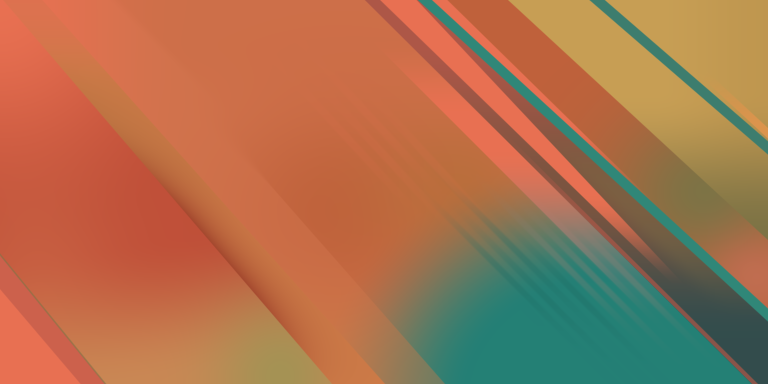
A WebGL 1 fragment shader for this background:

```glsl
precision highp float;
uniform vec2 u_resolution;

const vec3 CORAL = vec3(0.91, 0.44, 0.32);
const vec3 RED = vec3(0.75, 0.31, 0.22);
const vec3 CLAY = vec3(0.82, 0.45, 0.30);
const vec3 RUST = vec3(0.75, 0.38, 0.23);
const vec3 ORANGE = vec3(0.80, 0.48, 0.28);
const vec3 OLIVE = vec3(0.49, 0.45, 0.27);
const vec3 GOLD = vec3(0.78, 0.62, 0.33);
const vec3 TEAL = vec3(0.14, 0.50, 0.46);
const vec3 SLATE = vec3(0.20, 0.30, 0.30);
const vec3 MAUVE = vec3(0.68, 0.34, 0.28);

// Signed distance to a diagonal: x = top + lean * y, positive on the right
float diagonal(vec2 p, float top, float lean) {
  return (p.x - top - lean * p.y) / sqrt(1.0 + lean * lean);
}

float rightOf(vec2 p, float top, float lean, float soft) {
  return smoothstep(-soft, soft, diagonal(p, top, lean));
}

// Stripe between two diagonals given as (top, lean)
float stripe(vec2 p, vec2 a, vec2 b, float soft) {
  return rightOf(p, a.x, a.y, soft) * (1.0 - rightOf(p, b.x, b.y, soft));
}

float glow(vec2 p, vec2 center, vec2 radius) {
  vec2 d = (p - center) / radius;
  return exp(-dot(d, d));
}

// Fades in from a to b, then out from c to d
float fade(float y, float a, float b, float c, float d) {
  return smoothstep(a, b, y) * (1.0 - smoothstep(c, d, y));
}

// Bundle of faint parallel streaks of staggered length
float streaks(vec2 p, float top, float lean, float gap, float midY) {
  float sum = 0.0;
  for (int i = 0; i < 4; i++) {
    float n = float(i);
    float x = top + gap * n;
    float shift = 0.05 * sin(n * 2.4);
    float body = stripe(p, vec2(x, lean), vec2(x + gap * 0.5, lean), 0.004);
    sum += body * glow(vec2(p.y, 0.0), vec2(midY + shift, 0.0), vec2(0.12, 1.0));
  }
  return sum;
}

vec3 leftField(vec2 p, float aa) {
  vec3 c = mix(CORAL, RED, smoothstep(0.0, 0.65, length(p)));
  c = mix(c, CLAY, 0.45 * glow(p, vec2(0.1, 0.75), vec2(0.22, 0.3)));
  c = mix(c, vec3(0.79, 0.53, 0.33), smoothstep(0.62, 1.0, p.y + 0.12 * (p.x - 0.4)));
  c = mix(c, vec3(0.62, 0.58, 0.33), 0.85 * glow(p, vec2(0.73, 0.98), vec2(0.17, 0.2)));
  // Lower corner slabs with a thin rim
  c = mix(c, vec3(0.80, 0.38, 0.30), 1.0 - rightOf(p, -0.54, 0.814, aa));
  c = mix(c, OLIVE, 0.6 * stripe(p, vec2(-0.542, 0.814), vec2(-0.537, 0.814), aa));
  return mix(c, CORAL, 1.0 - rightOf(p, -0.64, 0.85, aa));
}

vec3 foldField(vec2 p) {
  float d = max(diagonal(p, 0.008, 0.857), 0.0);
  vec3 c = mix(mix(CORAL, CLAY, 0.5), ORANGE, smoothstep(0.0, 0.25, p.y));
  c = mix(c, vec3(0.70, 0.43, 0.24), 0.6 * exp(-d * 9.0) * fade(p.y, 0.1, 0.35, 0.4, 0.6));
  return mix(c, vec3(0.64, 0.28, 0.18), exp(-d * 22.0) * fade(p.y, 0.3, 0.58, 0.72, 1.05));
}

vec3 centerField(vec2 p, float aa) {
  vec3 c = mix(CORAL, CLAY, smoothstep(0.0, 0.5, p.x));
  c = mix(c, RUST, 0.2 * rightOf(p, 0.3, 1.0, 0.015) * (1.0 - smoothstep(0.1, 0.35, p.y)));
  c = mix(c, ORANGE, 0.8 * smoothstep(0.6, 0.95, p.y));
  float inner = rightOf(p, 0.28, 0.879, aa + 0.04 * (1.0 - smoothstep(0.3, 0.5, p.y)));
  c = mix(c, RUST, (0.45 + 0.5 * inner) * glow(p, vec2(0.88, 0.55), vec2(0.32, 0.28)));
  c = mix(c, vec3(0.72, 0.43, 0.23), 0.9 * glow(p, vec2(1.2, 0.5), vec2(0.24, 0.2)));
  float reach = length((p - vec2(1.6, 1.05)) * vec2(1.0, 1.2));
  float cool = 1.0 - smoothstep(0.38, 0.8, reach);
  c = mix(c, TEAL, cool * mix(0.6, 1.0, inner));
  // Faint streaks
  c = mix(c, CORAL, 0.13 * streaks(p, 0.56, 0.92, 0.055, 0.38));
  c = mix(c, TEAL * 0.85, 0.35 * streaks(p, 0.59, 1.0, 0.045, 0.73));
  c = mix(c, vec3(0.56, 0.50, 0.45), 0.35 * streaks(p, 0.77, 1.0, 0.045, 0.68));
  // Coral ribbon dissolving into the cool corner
  float ribbon = rightOf(p, 0.862, 1.0, aa) * fade(p.y, 0.1, 0.3, 0.4, 0.85);
  return mix(c, mix(CORAL, vec3(0.62, 0.50, 0.48), smoothstep(0.38, 0.7, p.y)), ribbon);
}

vec3 shadowField(vec2 p, float aa) {
  vec3 c = mix(MAUVE, vec3(0.48, 0.33, 0.25), smoothstep(0.1, 0.5, p.y));
  c = mix(c, SLATE, smoothstep(0.5, 0.88, p.y));
  c = mix(c, OLIVE, 0.35 * rightOf(p, 1.03, 1.06, 0.03) * fade(p.y, 0.3, 0.5, 0.6, 0.85));
  float rim = stripe(p, vec2(0.95, 1.008), vec2(0.966, 1.008), aa);
  c = mix(c, MAUVE, 0.7 * rim * smoothstep(0.3, 0.6, p.y));
  float wedge = stripe(p, vec2(0.99, 1.03), vec2(1.085, 0.94), aa);
  return mix(c, CORAL, wedge * (1.0 - smoothstep(0.5, 0.75, p.y)));
}

vec3 rightField(vec2 p, float aa) {
  vec3 c = mix(RUST, OLIVE, glow(p, vec2(1.84, 0.5), vec2(0.25, 0.22)));
  c = mix(c, vec3(0.76, 0.43, 0.32), 0.9 * glow(p, vec2(1.97, 0.72), vec2(0.13, 0.11)));
  float sliver = stripe(p, vec2(1.12, 1.089), vec2(1.165, 1.02), aa);
  c = mix(c, CORAL, sliver * (1.0 - smoothstep(0.3, 0.55, p.y)));
  vec3 gold = mix(GOLD, vec3(0.75, 0.59, 0.31), smoothstep(1.7, 2.0, p.x));
  gold = mix(gold, OLIVE, smoothstep(0.24, 0.62, p.y));
  c = mix(c, gold, rightOf(p, 1.323, 1.083, aa));
  float spark = stripe(p, vec2(1.61, 1.08), vec2(1.64, 1.08), aa);
  c = mix(c, vec3(0.86, 0.58, 0.30), spark * smoothstep(0.18, 0.33, p.y));
  return mix(c, vec3(0.24, 0.49, 0.43), stripe(p, vec2(1.535, 1.155), vec2(1.575, 1.155), aa));
}

void main() {
  // Two units wide, one tall, y running downward
  vec2 p = gl_FragCoord.xy / u_resolution * vec2(2.0, 1.0);
  p.y = 1.0 - p.y;
  float aa = 0.8 / u_resolution.y;
  // Layers from left to right
  vec3 c = leftField(p, aa);
  c = mix(c, foldField(p), rightOf(p, 0.008, 0.857, aa));
  c = mix(c, centerField(p, aa), rightOf(p, 0.11, 0.893, aa));
  c = mix(c, shadowField(p, aa), rightOf(p, 0.95, 1.008, aa));
  c = mix(c, rightField(p, aa), rightOf(p, 1.11, 1.089, aa));
  c = mix(c, vec3(0.19, 0.53, 0.47), stripe(p, vec2(1.088, 1.089), vec2(1.125, 1.089), aa));
  gl_FragColor = vec4(c, 1.0);
}
```
